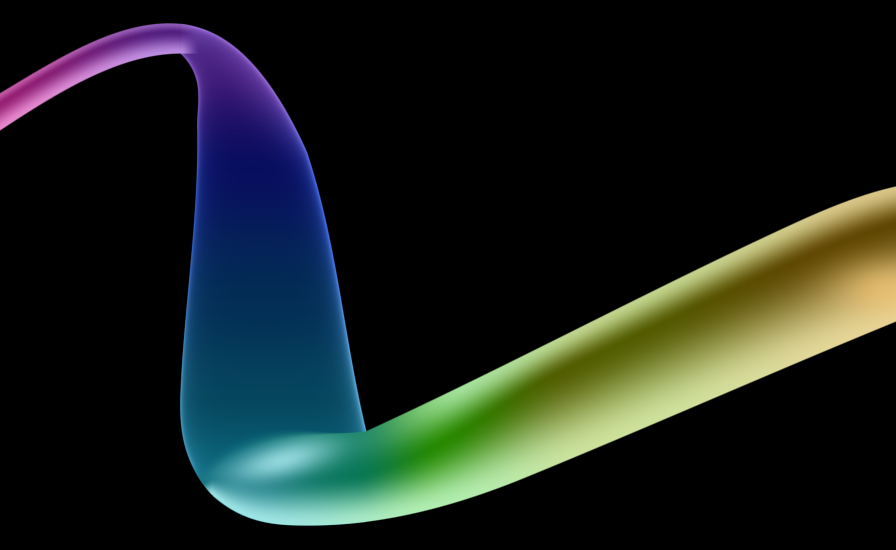
Give the GLSL for this background, as a Shadertoy shader.

```glsl
// A glossy ribbon on black: a pink tube bends over into a hanging blue sheet,
// which curls at its foot into a wide tube running from teal to gold.
// Outlines are cubic spans; shading follows the distance to those outlines.

// Cubic from a to b, each (position, height, slope); level outside the span.
float span(float x, vec3 a, vec3 b) {
    float w = b.x - a.x;
    float t = clamp((x - a.x) / w, 0.0, 1.0);
    float s = 1.0 - t;
    return a.y * s * s * (1.0 + 2.0 * t) + b.y * t * t * (3.0 - 2.0 * t)
         + w * t * s * (a.z * s - b.z * t);
}

// Smooth coverage of the side where d is positive.
float cover(float d, float softness) {
    float w = max(0.75 * fwidth(d), softness);
    return smoothstep(-w, w, d);
}

// Outlines of the ribbon
float crownEdge(float x) {
    vec3 peak = vec3(1.45, 0.20, 0.0);
    return x < peak.x ? span(x, vec3(0.0, 0.80, -0.6), peak)
                      : span(x, peak, vec3(2.63, 1.30, 2.2));
}

float sheetLeft(float y) {
    vec3 shoulder = vec3(1.1, 1.69, 0.02), hip = vec3(3.3, 1.55, -0.05);
    if (y < shoulder.x) return span(y, vec3(0.46, 1.55, 1.0), shoulder);
    return y < hip.x ? span(y, shoulder, hip)
                     : span(y, hip, vec3(4.25, 1.82, 0.9));
}

float tubeTop(float x) {
    vec3 fold = vec3(3.14, 3.70, -0.46), bend = vec3(6.8, 1.92, -0.46);
    if (x < fold.x) return span(x, vec3(1.75, 4.05, -1.0), vec3(fold.xy, -0.15));
    return x < bend.x ? span(x, fold, bend)
                      : span(x, bend, vec3(7.68, 1.60, -0.22));
}

float tubeFloor(float x) {
    vec3 low = vec3(2.65, 4.51, 0.0), rise = vec3(4.5, 4.10, -0.41);
    if (x < low.x) return span(x, vec3(1.82, 4.25, 0.9), low);
    return x < rise.x ? span(x, low, rise)
                      : span(x, rise, vec3(7.68, 2.76, -0.41));
}

// Surface colours
vec3 pinkColor(vec2 p, float v) {
    float along = smoothstep(0.0, 1.5, p.x);
    vec3 deep = mix(vec3(0.58, 0.12, 0.45), vec3(0.32, 0.12, 0.50), along);
    vec3 lit = mix(vec3(0.95, 0.58, 0.85), vec3(0.78, 0.60, 0.93), along);
    float light = 0.5 * (1.0 - smoothstep(0.0, 0.3, v)) + 0.9 * smoothstep(0.25, 1.0, v);
    return mix(deep, lit, light);
}

vec3 sheetColor(vec2 p, float fromLeft, float fromRight) {
    vec3 body = mix(vec3(0.21, 0.06, 0.42), vec3(0.03, 0.05, 0.37), smoothstep(0.5, 1.5, p.y));
    body = mix(body, vec3(0.01, 0.17, 0.33), smoothstep(1.3, 2.6, p.y));
    body = mix(body, vec3(0.02, 0.28, 0.37), smoothstep(2.4, 3.6, p.y));
    body = mix(body, vec3(0.04, 0.40, 0.48), smoothstep(3.4, 4.1, p.y));
    vec3 rim = mix(vec3(0.62, 0.44, 0.88), vec3(0.28, 0.46, 0.96), smoothstep(0.7, 1.7, p.y));
    rim = mix(rim, vec3(0.38, 0.72, 0.90), smoothstep(1.8, 3.5, p.y));
    // A thin bright line plus a wider glow that is broadest at the crown
    float glowWidth = mix(0.22, 0.08, smoothstep(0.4, 1.6, p.y));
    float right = 0.6 * exp(-max(fromRight, 0.0) / 0.02)
                + 0.5 * exp(-max(fromRight, 0.0) / glowWidth);
    float left = 0.55 * exp(-max(fromLeft, 0.0) / 0.018)
               + 0.28 * exp(-max(fromLeft, 0.0) / 0.09);
    return mix(body, rim, clamp(right + left, 0.0, 1.0));
}

vec3 tubeColor(vec2 p, float v) {
    vec3 deep = mix(vec3(0.02, 0.40, 0.46), vec3(0.03, 0.46, 0.34), smoothstep(2.0, 3.1, p.x));
    deep = mix(deep, vec3(0.15, 0.54, 0.0), smoothstep(3.0, 3.8, p.x));
    deep = mix(deep, vec3(0.32, 0.36, 0.0), smoothstep(3.7, 4.9, p.x));
    deep = mix(deep, vec3(0.37, 0.27, 0.0), smoothstep(5.2, 7.2, p.x));
    vec3 lit = mix(vec3(0.65, 0.92, 0.92), vec3(0.72, 0.95, 0.72), smoothstep(2.2, 3.8, p.x));
    lit = mix(lit, vec3(0.83, 0.91, 0.64), smoothstep(3.8, 5.2, p.x));
    lit = mix(lit, vec3(0.93, 0.86, 0.62), smoothstep(5.5, 7.6, p.x));
    float spread = smoothstep(3.4, 4.8, p.x);
    float upper = (1.0 - smoothstep(0.0, mix(0.48, 0.29, spread), v))
                * 0.85 * smoothstep(2.9, 4.0, p.x);
    float lower = 0.95 * smoothstep(mix(0.45, 0.25, spread), 1.0, v);
    vec3 color = mix(deep, lit, max(upper, lower));
    // Sheen inside the curl and warm light at the far end
    vec2 curl = p - vec2(2.42, 3.95);
    curl.y += 0.24 * curl.x;
    float sheen = exp(-curl.x * curl.x / 0.24 - curl.y * curl.y / 0.028);
    color = mix(color, vec3(0.62, 0.88, 0.90), 0.9 * sheen);
    vec2 end = (p - vec2(7.62, 2.48)) / vec2(0.45, 0.24);
    return mix(color, vec3(0.95, 0.77, 0.45), 0.7 * exp(-dot(end, end)));
}

void mainImage(out vec4 fragColor, in vec2 fragCoord) {
    // Canvas spans 7.68 by 4.72 units, y measured down from the top
    vec2 uv = fragCoord / iResolution.xy;
    vec2 p = vec2(uv.x, 1.0 - uv.y) * vec2(7.68, 4.72);

    float belowCrown = p.y - crownEdge(p.x);
    float aboveFloor = tubeFloor(p.x) - p.y;
    float fromLeft = p.x - sheetLeft(p.y);
    float fromRight = span(p.y, vec3(1.30, 2.63, 0.33), vec3(3.70, 3.14, 0.24)) - p.x;
    float crownCover = cover(belowCrown, 0.0);
    float bodyCover = cover(fromLeft, 0.0) * cover(aboveFloor, 0.0);

    // Hanging sheet
    float rimDistance = min(fromRight, belowCrown * mix(1.0, 0.41, smoothstep(1.45, 2.63, p.x)));
    vec3 color = sheetColor(p, fromLeft, rimDistance)
               * bodyCover * crownCover * cover(fromRight, 0.0);

    // Pink tube, melting into the sheet at the bend
    float abovePink = span(p.x, vec3(0.0, 1.12, -0.66), vec3(1.55, 0.46, 0.0)) - p.y;
    float pinkV = clamp(belowCrown / max(belowCrown + abovePink, 0.01), 0.0, 1.0);
    float pinkCover = crownCover * cover(abovePink, 0.0) * (1.0 - smoothstep(1.53, 1.72, p.x));
    color = mix(color, pinkColor(p, pinkV), pinkCover);

    // Wide tube, with a soft lip where the sheet curls into it
    float belowTop = p.y - tubeTop(p.x);
    float tubeV = clamp(belowTop / max(belowTop + aboveFloor, 0.01), 0.0, 1.0);
    float lip = 0.09 * (1.0 - smoothstep(2.0, 3.1, p.x));
    color = mix(color, tubeColor(p, tubeV), cover(belowTop, lip) * bodyCover);

    fragColor = vec4(color, 1.0);
}
```
